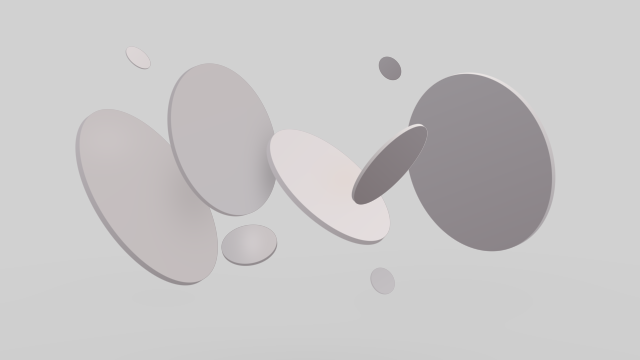
Reproduce this background procedurally as a WebGL 1 fragment shader.

```glsl
precision highp float;
// Nine thick discs float at different tilts in front of a pale grey studio wall.
// Each disc is an ellipse swept along its short axis: the sweep shows as the rim,
// the ellipse as the face. Soft elliptical falloffs add shade and light.
uniform vec2 u_resolution;

// Geometry in canvas heights from the canvas centre; sweep is the signed rim depth.
struct Disc { vec2 centre; vec2 radii; float tilt; float sweep; };
const Disc FAR_LEFT   = Disc(vec2(-0.476, -0.044), vec2(0.277, 0.1345), -0.97, -0.014);
const Disc LEFT       = Disc(vec2(-0.266, 0.113), vec2(0.2176, 0.1375), -1.24, -0.0105);
const Disc MIDDLE     = Disc(vec2(0.028, -0.014), vec2(0.209, 0.091), -0.733, -0.0145);
const Disc BLADE      = Disc(vec2(0.1965, 0.041), vec2(0.142, 0.045), 0.826, 0.009);
const Disc RIGHT      = Disc(vec2(0.442, 0.0486), vec2(0.253, 0.194), -1.206, 0.010);
const Disc CHIP_WHITE = Disc(vec2(-0.5045, 0.3403), vec2(0.0405, 0.021), -0.70, -0.0025);
const Disc CHIP_DARK  = Disc(vec2(0.1947, 0.3102), vec2(0.0355, 0.0265), -0.87, -0.001);
const Disc CHIP_WIDE  = Disc(vec2(-0.1968, -0.1785), vec2(0.0775, 0.053), 0.20, -0.006);
const Disc CHIP_LOW   = Disc(vec2(0.1748, -0.280), vec2(0.0385, 0.030), -1.0, -0.0025);

// Palette
const vec3 WALL       = vec3(0.820, 0.820, 0.820);
const vec3 PEARL      = vec3(0.775, 0.750, 0.752);
const vec3 SILVER     = vec3(0.752, 0.737, 0.748);
const vec3 IVORY      = vec3(0.895, 0.868, 0.870);
const vec3 BLUSH      = vec3(0.885, 0.845, 0.830);
const vec3 SLATE      = vec3(0.590, 0.572, 0.588);
const vec3 SLATE_DEEP = vec3(0.545, 0.518, 0.534);
const vec3 UMBER      = vec3(0.490, 0.455, 0.465);
const vec3 RIM_MID    = vec3(0.690, 0.670, 0.685);
const vec3 RIM_DARK   = vec3(0.570, 0.545, 0.555);
const vec3 RIM_LIGHT  = vec3(0.930, 0.910, 0.905);

float ellipseDistance(vec2 q, vec2 radii) {
  float k = length(q / radii);
  return k * (k - 1.0) / max(length(q / (radii * radii)), 1e-4);
}

// Soft spot that is 1 at its centre and fades over the given size
float falloff(vec2 p, vec2 centre, vec2 size) {
  vec2 q = (p - centre) / size;
  return exp(-dot(q, q));
}

float coverage(float dist) {
  float pixel = 1.0 / u_resolution.y;
  return 1.0 - smoothstep(-0.75 * pixel, 0.75 * pixel, dist);
}

// Paints rim then face, each blended along the long axis; returns the face mask
float paintDisc(inout vec3 col, vec2 p, Disc d, vec3 faceA, vec3 faceB, vec3 rimA, vec3 rimB) {
  float c = cos(d.tilt), s = sin(d.tilt);
  vec2 q = p - d.centre;
  q = vec2(c * q.x + s * q.y, c * q.y - s * q.x);
  float along = clamp(0.5 + 0.5 * q.x / d.radii.x, 0.0, 1.0);
  vec2 swept = vec2(q.x, q.y - clamp(q.y, min(d.sweep, 0.0), max(d.sweep, 0.0)));
  float body = coverage(ellipseDistance(swept, d.radii));
  float face = coverage(ellipseDistance(q, d.radii));
  col = mix(col, mix(rimA, rimB, along), body);
  col = mix(col, mix(faceA, faceB, along), face);
  return face;
}

vec3 wall(vec2 p) {
  float shade = 0.010 * smoothstep(-0.15, -0.5, p.y);
  shade += 0.018 * falloff(p, vec2(-0.04, -0.52), vec2(0.45, 0.07));
  shade += 0.008 * falloff(p, vec2(0.35, -0.30), vec2(0.40, 0.09));
  shade += 0.006 * falloff(p, vec2(-0.45, -0.30), vec2(0.30, 0.08));
  return WALL - shade;
}

void main() {
  vec2 p = (gl_FragCoord.xy - 0.5 * u_resolution) / u_resolution.y;
  vec3 col = wall(p);
  float face;

  // Small chips
  paintDisc(col, p, CHIP_WHITE, IVORY * 0.97, IVORY * 0.95, RIM_MID, RIM_DARK);
  paintDisc(col, p, CHIP_DARK, SLATE, SLATE_DEEP * 1.03, RIM_DARK, UMBER);
  paintDisc(col, p, CHIP_LOW, SILVER, SILVER * 1.02, RIM_MID, RIM_MID);
  face = paintDisc(col, p, CHIP_WIDE, SILVER * 0.97, PEARL * 1.02, RIM_DARK, RIM_DARK);
  col += 0.05 * face * falloff(p, vec2(-0.19, -0.175), vec2(0.035, 0.05));

  // Far left disc: light upper corner, shade towards its neighbour
  face = paintDisc(col, p, FAR_LEFT, PEARL, PEARL * 0.99, RIM_MID * 1.05, RIM_DARK);
  col += 0.02 * face * falloff(p, vec2(-0.59, 0.11), vec2(0.08, 0.06));
  col -= 0.055 * face * falloff(p, vec2(-0.35, -0.03), vec2(0.08, 0.11));

  // Left disc, shaded where the middle one overlaps it
  face = paintDisc(col, p, LEFT, PEARL * 0.985, SILVER, RIM_MID, RIM_DARK * 1.06);
  col -= 0.12 * face * falloff(p, vec2(-0.125, 0.02), vec2(0.045, 0.10));

  // Middle disc with a warm reflection
  face = paintDisc(col, p, MIDDLE, IVORY * 0.975, IVORY, RIM_MID * 1.06, RIM_DARK * 1.08);
  col = mix(col, BLUSH, 0.8 * face * falloff(p, vec2(0.07, 0.0), vec2(0.07, 0.06)));

  // Right disc, then the narrow one in front of it
  paintDisc(col, p, RIGHT, SLATE, SLATE_DEEP, RIM_LIGHT, RIM_MID * 0.95);
  paintDisc(col, p, BLADE, UMBER, SLATE_DEEP, RIM_DARK, RIM_LIGHT);

  gl_FragColor = vec4(col, 1.0);
}
```
